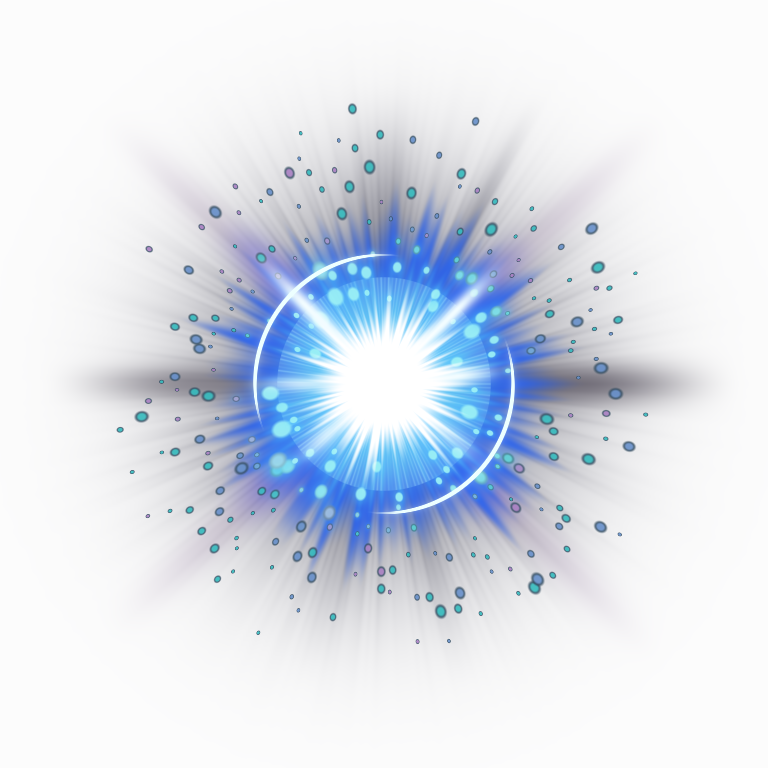
Reproduce this background procedurally as a three.js fragment shader.

```glsl
// A white-hot burst on a pale ground: grey radial haze, blue glow, beams,
// a split crescent ring and scattered sparks. Rays come from random angular
// cells, sparks from jittered grid cells, and the rest from distance falloffs.

varying vec2 vUv;

#define TAU 6.2831853
#define HAZE_RADIUS 0.245
#define GLOW_RADIUS 0.18
#define DISC_RADIUS 0.139
#define RING_RADIUS 0.168
#define CORE_RADIUS 0.066
#define SPARK_CELL 0.026
#define SPARK_DENSITY 0.62
#define HAZE_COLOR vec3(0.35, 0.35, 0.41)
#define BLUE vec3(0.17, 0.39, 0.94)
#define CYAN vec3(0.30, 0.77, 1.0)
#define VIOLET vec3(0.46, 0.34, 0.84)

float hash(vec2 p) {
  return fract(sin(dot(p, vec2(127.1, 311.7))) * 43758.5);
}

// Soft rays of random strength, one in each of n angular cells
float rays(float angle, float n, float seed) {
  float t = (angle / TAU + 0.5) * n;
  float x = fract(t) - 0.5;
  return hash(vec2(floor(t), seed)) * exp(-14.0 * x * x);
}

// Tapered beam from the centre, angle in degrees
float beam(vec2 p, float degrees, float reach, float width) {
  float a = radians(degrees);
  vec2 q = vec2(dot(p, vec2(cos(a), sin(a))), dot(p, vec2(-sin(a), cos(a))));
  float across = q.y / width;
  return exp(-across * across) * smoothstep(0.0, 0.03, q.x)
       * (1.0 - smoothstep(reach * 0.55, reach, q.x));
}

// Composites rimmed outer sparks and glowing inner sparks over a colour
vec3 addSparks(vec3 color, vec2 p) {
  vec2 cell = floor(p / SPARK_CELL);
  for (int j = -1; j <= 1; j++) {
    for (int i = -1; i <= 1; i++) {
      vec2 id = cell + vec2(float(i), float(j));
      vec2 jitter = vec2(hash(id + 3.7), hash(id + 19.3));
      vec2 center = (id + 0.1 + 0.8 * jitter) * SPARK_CELL;
      float r = length(center);
      float chance = SPARK_DENSITY * smoothstep(0.08, 0.13, r)
                   * (1.0 - smoothstep(0.24, 0.39, r));
      float present = step(hash(id + 41.9), chance);
      float tint = hash(id + 67.1);
      float pick = hash(id + 83.3);
      float heat = 1.0 - smoothstep(0.15, 0.22, r);
      float size = mix(0.0022, 0.0075, pick * pick) * (1.0 + 0.35 * heat);

      // Stretch along the outward direction
      vec2 outward = center / max(r, 0.001);
      vec2 d = p - center;
      float along = dot(d, outward);
      float dist = length(vec2(along * 0.8, dot(d, vec2(-outward.y, outward.x))));

      vec3 body = mix(vec3(0.20, 0.73, 0.74), vec3(0.40, 0.56, 0.79), step(0.5, tint));
      body = mix(body, vec3(0.66, 0.50, 0.76), step(0.82, tint));
      body = mix(body, vec3(0.62, 0.95, 0.96), heat);
      vec3 rim = mix(vec3(0.20, 0.30, 0.38), body, heat);
      vec3 fill = mix(body, rim, smoothstep(size * 0.45, size * 0.95, dist));
      float mask = 1.0 - smoothstep(size * 0.75, size * 1.3, dist);
      float halo = exp(-dist * dist / (size * size * 3.0));
      color = mix(color, CYAN, present * heat * halo * 0.5);
      color = mix(color, fill, present * mask * 0.9);
    }
  }
  return color;
}

void main() {
  vec2 p = vUv - 0.5;
  float r = length(p);
  float angle = atan(p.y, p.x);
  float coarse = rays(angle, 29.0, 1.0);
  float medium = rays(angle, 71.0, 2.0);
  float fine = rays(angle, 173.0, 3.0);

  // Grey haze with filaments and a few long shadows
  float haze = exp(-pow(r / HAZE_RADIUS, 2.5));
  haze *= 0.68 + 0.22 * coarse + 0.25 * medium + 0.18 * fine;
  haze += 0.05 * exp(-r * r * 9.0);
  haze += 0.22 * beam(p, 90.0, 0.40, 0.045) + 0.22 * beam(p, 62.0, 0.44, 0.012);
  haze += 0.13 * (beam(p, 255.0, 0.42, 0.02) + beam(p, 285.0, 0.42, 0.02));
  vec3 color = mix(vec3(0.99), HAZE_COLOR, clamp(haze, 0.0, 0.9));

  // Faint violet diagonals
  float diagonals = beam(p, 43.6, 0.52, 0.022) + beam(p, 136.0, 0.52, 0.022)
                  + beam(p, 222.0, 0.50, 0.024) + beam(p, 315.0, 0.52, 0.024);
  color = mix(color, vec3(0.55, 0.43, 0.60), 0.20 * diagonals);

  // Dark horizontal streaks, stronger on the right
  float shadow = 0.72 * beam(p, 0.0, 0.47, 0.027) + 0.55 * beam(p, 180.0, 0.45, 0.023);
  color = mix(color, vec3(0.33, 0.31, 0.36), shadow);

  // Blue glow, violet fringe and lighter inner disc
  float edge = r - 0.05 * coarse - 0.035 * medium;
  float glow = 1.0 - smoothstep(GLOW_RADIUS * 0.65, GLOW_RADIUS * 1.2, edge);
  float fringe = beam(p, 45.0, 0.28, 0.025) + beam(p, 135.0, 0.31, 0.025)
               + beam(p, 221.0, 0.28, 0.035) + beam(p, 314.0, 0.27, 0.03);
  color = mix(color, mix(VIOLET, BLUE, 0.3), clamp(fringe, 0.0, 1.0) * 0.75);
  vec3 glowColor = mix(CYAN, BLUE, smoothstep(0.075, 0.16, r - 0.025 * medium));
  color = mix(color, glowColor, glow * 0.9);
  float disc = 1.0 - smoothstep(DISC_RADIUS - 0.001, DISC_RADIUS + 0.001, r);
  color = mix(color, vec3(0.62, 0.88, 1.0), disc * (0.2 + 0.35 * fine));

  color = addSparks(color, p);

  // White beams and spiky core
  float beams = beam(p, 45.5, 0.24, 0.010) + beam(p, 135.0, 0.26, 0.012)
              + beam(p, 6.0, 0.17, 0.010) + 0.7 * beam(p, 180.0, 0.19, 0.009)
              + 0.8 * beam(p, 221.7, 0.17, 0.012) + 0.5 * beam(p, 322.0, 0.19, 0.012);
  color = mix(color, vec3(0.95, 0.99, 1.0), clamp(beams, 0.0, 1.0));
  float spike = CORE_RADIUS + 0.035 * coarse + 0.03 * medium;
  float core = 1.0 - smoothstep(spike * 0.7, spike * 1.3, r);
  color = mix(color, vec3(1.0), core);

  // Two opposed crescents of the ring
  float facing = abs(cos(angle - radians(142.0)));
  float thickness = mix(0.0006, 0.0028, smoothstep(0.5, 1.0, facing));
  float offset = abs(r - RING_RADIUS);
  float ring = 1.0 - smoothstep(thickness * 0.6, thickness + 0.001, offset);
  ring += 0.3 * exp(-offset * 220.0);
  color = mix(color, vec3(0.93, 1.0, 1.0), min(ring, 1.0) * smoothstep(0.5, 0.72, facing));

  gl_FragColor = vec4(color, 1.0);
}
```
